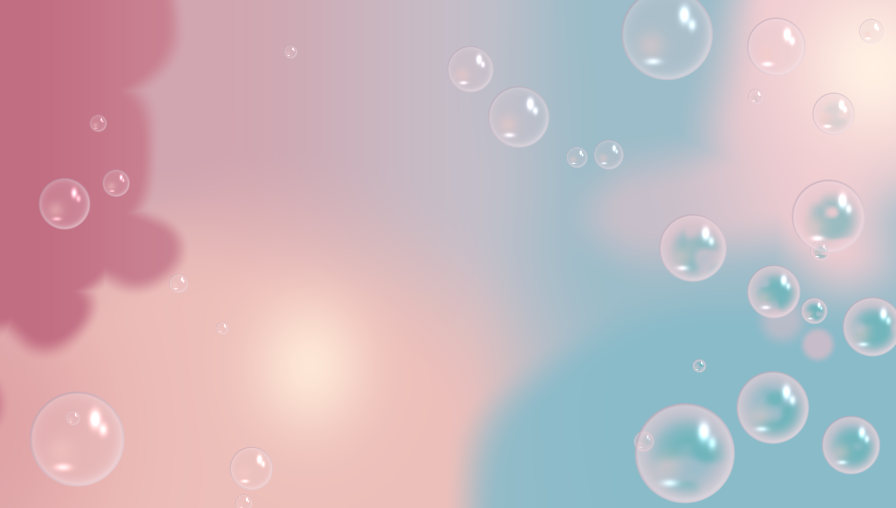
This background is drawn by a WebGL 2 fragment shader. Its source:

```glsl
#version 300 es
precision highp float;
// Soap bubbles drifting over a soft rose, peach and blue sky.
uniform vec2 u_resolution;
out vec4 fragColor;

float hash(vec2 p) {
  vec3 q = fract(vec3(p.xyx) * 0.1031);
  q += dot(q, q.yzx + 33.33);
  return fract((q.x + q.y) * q.z);
}

float noise(vec2 p) {
  vec2 i = floor(p), f = fract(p);
  f = f * f * (3.0 - 2.0 * f);
  return mix(mix(hash(i), hash(i + vec2(1, 0)), f.x),
             mix(hash(i + vec2(0, 1)), hash(i + vec2(1, 1)), f.x), f.y);
}

float capsule(vec2 p, vec2 a, vec2 b, float r) {
  vec2 d = b - a;
  return length(p - a - d * clamp(dot(p - a, d) / dot(d, d), 0.0, 1.0)) - r;
}

// Soft round spot: one at the centre, fading outward.
float glow(vec2 p, vec2 centre, vec2 size) {
  vec2 q = (p - centre) / size;
  return exp(-dot(q, q));
}

vec3 sky(vec2 p) {
  vec2 w = p + 0.05 * (vec2(noise(p * 6.0), noise(p * 6.0 + 19.0)) - 0.5);
  vec3 col = mix(vec3(0.82, 0.65, 0.69), vec3(0.77, 0.75, 0.79), smoothstep(0.4, 1.0, p.x));

  // Peach haze with its warm light
  float peach = smoothstep(1.25, 0.6, length((w - vec2(0.48, 0.1)) / vec2(0.62, 0.5)));
  col = mix(col, vec3(0.93, 0.75, 0.73), peach);
  col = mix(col, vec3(0.86, 0.60, 0.62), 0.7 * glow(p, vec2(0.0, 0.15), vec2(0.22, 0.3)));
  col = mix(col, vec3(1.0, 0.92, 0.85), 0.9 * glow(p, vec2(0.61, 0.28), vec2(0.11, 0.13)));

  // Blue sky and its deeper lower bank
  col = mix(col, vec3(0.61, 0.74, 0.79), smoothstep(0.93, 1.25, w.x + 0.06 * w.y));
  float bank = length((w - vec2(1.55, 0.02)) / vec2(0.62, 0.38));
  col = mix(col, vec3(0.53, 0.73, 0.79), 0.85 * smoothstep(1.12, 0.88, bank));

  // Pale cloud rising to the right-hand light
  float cloud = capsule(w, vec2(1.28, 0.58), vec2(1.62, 0.64), 0.1);
  cloud = min(cloud, capsule(w, vec2(1.66, 0.72), vec2(1.74, 1.0), 0.25));
  vec3 cloudColor = mix(vec3(0.78, 0.75, 0.79), vec3(0.94, 0.80, 0.82), smoothstep(1.25, 1.65, p.x + 0.3 * (p.y - 0.6)));
  col = mix(col, cloudColor, smoothstep(0.08, -0.06, cloud));
  col = mix(col, vec3(0.60, 0.74, 0.79), 0.8 * glow(p, vec2(1.8, 0.55), vec2(0.09, 0.1)));
  col = mix(col, vec3(1.0, 0.94, 0.89), glow(p, vec2(1.72, 0.87), vec2(0.14, 0.15)));

  // Blurred pink lights
  col = mix(col, vec3(0.84, 0.74, 0.79), 0.8 * smoothstep(0.04, 0.02, length(p - vec2(1.61, 0.322))));
  col = mix(col, vec3(0.80, 0.74, 0.79), 0.7 * smoothstep(0.06, 0.02, length(p - vec2(1.54, 0.37))));

  // Rose petals along the left side
  float petal = capsule(w, vec2(0.0, 1.0), vec2(0.0, 0.6), 0.25);
  petal = min(petal, length(w - vec2(0.16, 1.0)) - 0.2);
  petal = min(petal, length(w - vec2(0.1, 0.7)) - 0.2);
  petal = min(petal, capsule(w, vec2(0.1, 0.6), vec2(0.27, 0.5), 0.075));
  petal = min(petal, capsule(w, vec2(0.0, 0.5), vec2(0.12, 0.37), 0.075));
  petal = min(petal, length(w - vec2(-0.03, 0.21)) - 0.055);
  vec3 rose = mix(vec3(0.76, 0.43, 0.51), vec3(0.79, 0.51, 0.57), smoothstep(0.05, 0.35, p.x));
  return mix(col, rose, smoothstep(0.02, -0.025, petal));
}

// Thin film: bright rim, teal and pink reflections, small window glints.
vec3 bubble(vec3 col, vec2 p, vec3 b) {
  vec2 q = (p - b.xy) / b.z;
  float d = length(q), aa = 1.2 / (u_resolution.y * b.z);
  if (d > 1.0 + aa) return col;
  float teal = smoothstep(1.15, 1.35, b.x) * smoothstep(0.95, 0.4, b.y);
  float swirl = noise(q * 2.3 + b.xy * 17.0);
  vec3 film = mix(col, vec3(0.90, 0.78, 0.81), 0.2 + 0.4 * teal * smoothstep(0.4, 0.9, d));
  film = mix(film, vec3(0.40, 0.70, 0.72), teal * 0.8 * smoothstep(0.9, 0.3, length(q - vec2(0.1, -0.1))) * smoothstep(0.15, 0.6, swirl));
  film = mix(film, vec3(0.97, 0.80, 0.78), 0.4 * glow(q, vec2(-0.35, -0.25), vec2(0.3)));
  float side = 0.5 + 0.5 * dot(q, vec2(0.6, -0.8));
  film = mix(film, vec3(0.98, 0.93, 0.95), pow(min(d, 1.0), 9.0) * (0.3 + 0.4 * side));
  film = mix(film, vec3(0.62, 0.54, 0.62), 0.5 * smoothstep(0.93, 1.0, d) * (1.0 - 0.7 * side));
  film += 0.5 * glow(q, vec2(0.38, 0.42), vec2(0.1, 0.17));
  film += 0.3 * glow(q, vec2(0.55, 0.2), vec2(0.08, 0.12));
  film += 0.25 * glow(q, vec2(-0.3, -0.6), vec2(0.16, 0.07));
  return mix(col, film, smoothstep(1.0 + aa, 1.0 - aa, d));
}

void main() {
  vec2 p = gl_FragCoord.xy / u_resolution.y;
  vec3 col = sky(p);

  // Scattered tiny bubbles on both sides
  for (int i = 0; i < 14; i++) {
    float k = float(i), right = mod(k, 2.0);
    vec2 c = vec2(hash(vec2(k, 3.0)) * 0.65 + right * 1.1, (k + hash(vec2(k, 8.0))) / 14.0);
    col = bubble(col, p, vec3(c, 0.012 + 0.016 * hash(vec2(k, 5.0))));
  }

  // Main bubbles: centre and radius
  vec3 main_bubbles[16] = vec3[16](
    vec3(1.313, 0.933, 0.09), vec3(1.528, 0.908, 0.057), vec3(1.021, 0.77, 0.06), vec3(0.926, 0.864, 0.045),
    vec3(1.641, 0.776, 0.041), vec3(1.631, 0.574, 0.072), vec3(1.364, 0.512, 0.066), vec3(1.523, 0.426, 0.052),
    vec3(1.717, 0.357, 0.058), vec3(1.521, 0.198, 0.071), vec3(1.348, 0.108, 0.098), vec3(1.675, 0.124, 0.057),
    vec3(0.152, 0.136, 0.093), vec3(0.127, 0.599, 0.05), vec3(0.495, 0.078, 0.042), vec3(1.198, 0.696, 0.029));
  for (int i = 0; i < 16; i++) col = bubble(col, p, main_bubbles[i]);

  fragColor = vec4(clamp(col, 0.0, 1.0), 1.0);
}
```
